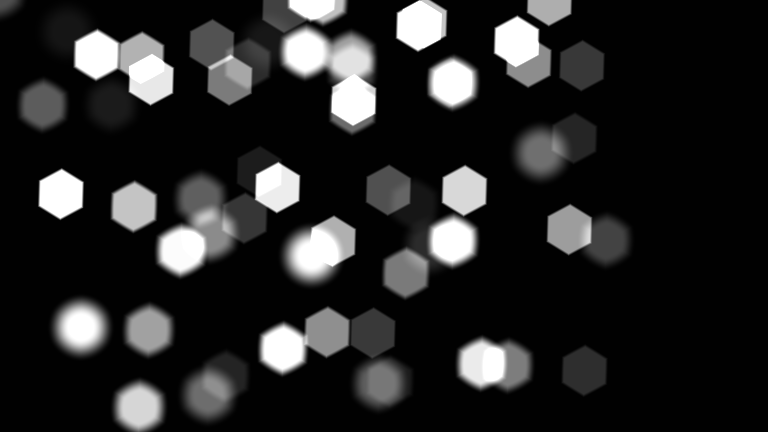
Give the GLSL for this background, as a WebGL 1 fragment shader.

```glsl
precision highp float;

// Grey bokeh: additive hexagonal light spots scattered over black.
// Spots follow a jittered low-discrepancy sequence, denser at the top and
// absent at the far right; some are defocused into soft round discs.

uniform vec2 u_resolution;

const int   SPOT_COUNT  = 60;
const float APOTHEM     = 0.0505;             // in canvas heights
const float TILT        = 0.03;               // radians
const vec2  AREA_MIN    = vec2(0.035, 0.07);  // in canvas fractions
const vec2  AREA_MAX    = vec2(0.80, 0.98);
const vec2  JITTER      = vec2(0.08, 0.13);
const float TOP_BIAS    = 1.4;
const float CENTRE_PULL = 0.05;
const float SHARP_EDGE  = 0.0035;             // edge half-widths
const float SOFT_EDGE   = 0.027;
const float LEVEL_MIN   = 0.07;
const float LEVEL_RANGE = 1.2;                // above one: saturated spots
const float BACKGROUND  = 0.005;
const vec3  SEQUENCE    = vec3(0.8192, 0.6710, 0.5497);

float hash(float n) {
    return fract(sin(n * 12.9898 + 4.137) * 43758.547);
}

// Distance from the centre to the hexagon face, with a vertex pointing up.
float hexRadius(vec2 p) {
    p = abs(p);
    return max(p.x, dot(p, vec2(0.5, 0.866)));
}

// Spot centre as a fraction of the canvas.
vec2 spotCentre(vec2 u, float id) {
    u.x += CENTRE_PULL * sin(6.2832 * u.x);
    u.y = 1.0 - pow(u.y, TOP_BIAS);
    vec2 offset = vec2(hash(id), hash(id + 71.3)) - 0.5;
    return mix(AREA_MIN, AREA_MAX, u) + JITTER * offset;
}

// Coverage of one spot; defocus rounds its outline and widens its edge.
float spotMask(vec2 p, float defocus, float pixel) {
    float radius = mix(hexRadius(p), 0.95 * length(p), defocus);
    float edge = max(mix(SHARP_EDGE, SOFT_EDGE, defocus), pixel);
    return 1.0 - smoothstep(APOTHEM - edge, APOTHEM + edge, radius);
}

void main() {
    float pixel = 1.0 / u_resolution.y;
    vec2 aspect = vec2(u_resolution.x * pixel, 1.0);
    vec2 position = gl_FragCoord.xy * pixel;
    mat2 tilt = mat2(cos(TILT), sin(TILT), -sin(TILT), cos(TILT));

    float light = BACKGROUND;
    for (int i = 0; i < SPOT_COUNT; i++) {
        float id = float(i) + 1.0;
        vec3 u = fract(0.5 + id * SEQUENCE);
        vec2 p = tilt * (position - spotCentre(u.xy, id) * aspect);

        float level = min(LEVEL_MIN + LEVEL_RANGE * pow(u.z, 1.5), 1.0);
        float defocus = pow(hash(id + 151.7), 4.0);
        light += level * spotMask(p, defocus, pixel);
    }

    gl_FragColor = vec4(vec3(min(light, 1.0)), 1.0);
}
```
